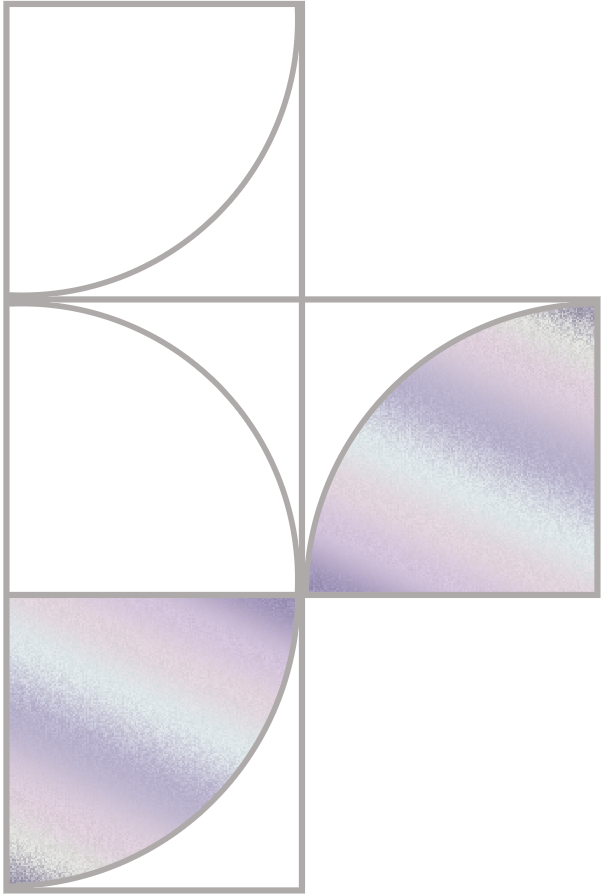
Reproduce this background procedurally as a Shadertoy shader.

```glsl
// Grey grid of square tiles with quarter arcs, two of them filled with grainy pearl bands.
#define ORIGIN vec2(0.0072, 0.0062)
#define TILE 0.3298
#define LINE_HALF 0.0105
#define ARC_HALF 0.0096
#define ARC_RADIUS 0.986
#define ARC_INSET 0.053
#define BAND_SLOPE 0.47
#define GRAIN_DENSITY 512.0
#define GRAIN 0.045
#define LINE_COLOR vec3(0.685, 0.667, 0.667)
#define PAPER vec3(1.0)

const int STOPS = 8;
const float stopAt[STOPS] = float[](-0.98, -0.81, -0.66, -0.39, -0.14, 0.04, 0.20, 0.42);
const vec3 stopColor[STOPS] = vec3[](
    vec3(0.62, 0.60, 0.68), vec3(0.87, 0.87, 0.86),
    vec3(0.87, 0.81, 0.86), vec3(0.725, 0.70, 0.805),
    vec3(0.87, 0.90, 0.91), vec3(0.88, 0.83, 0.865),
    vec3(0.83, 0.77, 0.86), vec3(0.62, 0.58, 0.72));

float hash(vec2 p) {
    return fract(sin(dot(p, vec2(12.9898, 78.233))) * 43758.5453);
}

float squareDistance(vec2 p, float halfSize) {
    vec2 d = abs(p) - halfSize;
    return max(d.x, d.y);
}

// Coverage of the region where the distance is negative
float coverage(float d, float pixel) {
    return clamp(0.5 - d / pixel, 0.0, 1.0);
}

// Slanted colour bands; q runs from the arc centre into the tile
vec3 pearl(vec2 q, vec2 p) {
    vec2 speck = floor(p * GRAIN_DENSITY);
    float fine = hash(speck) - 0.5;
    float streak = hash(floor(speck * vec2(1.0, 0.2)) + 17.0) - 0.5;
    float s = BAND_SLOPE * q.x - q.y + 0.05 * fine + 0.02 * streak;
    vec3 color = stopColor[0];
    for (int i = 1; i < STOPS; i++)
        color = mix(color, stopColor[i], smoothstep(stopAt[i - 1], stopAt[i], s));
    // Coarser grain toward the two dark corners
    float corner = smoothstep(0.55, 0.95, -s) + smoothstep(0.15, 0.4, s);
    return color + GRAIN * (1.0 + corner) * (fine + 0.4 * streak);
}

void mainImage(out vec4 fragColor, in vec2 fragCoord) {
    vec2 p = fragCoord / iResolution.y;
    vec2 grid = (p - ORIGIN) / TILE;
    float pixel = 1.0 / (iResolution.y * TILE);
    vec3 color = PAPER;
    float ink = 0.0;

    // Three tiles stacked on the left, one at the right of the middle
    for (int i = 0; i < 4; i++) {
        bool right = i == 3;
        bool filled = i == 0 || right;
        vec2 tile = right ? vec2(1.0) : vec2(0.0, float(i));
        vec2 local = grid - tile - 0.5;
        vec2 corner = vec2(right ? 1.0 : -1.0, i % 2 == 0 ? 1.0 : -1.0);
        float inset = filled ? 0.0 : ARC_INSET;
        vec2 q = 0.5 - inset - local * corner;
        float box = squareDistance(local, 0.5);
        float disc = length(q) - ARC_RADIUS + inset;

        if (filled)
            color = mix(color, pearl(q, p), coverage(max(box, disc), pixel));
        float arc = max(abs(disc) - ARC_HALF, box);
        float frame = abs(box) - LINE_HALF;
        ink = max(ink, coverage(min(arc, frame), pixel));
    }
    fragColor = vec4(mix(color, LINE_COLOR, ink), 1.0);
}
```
